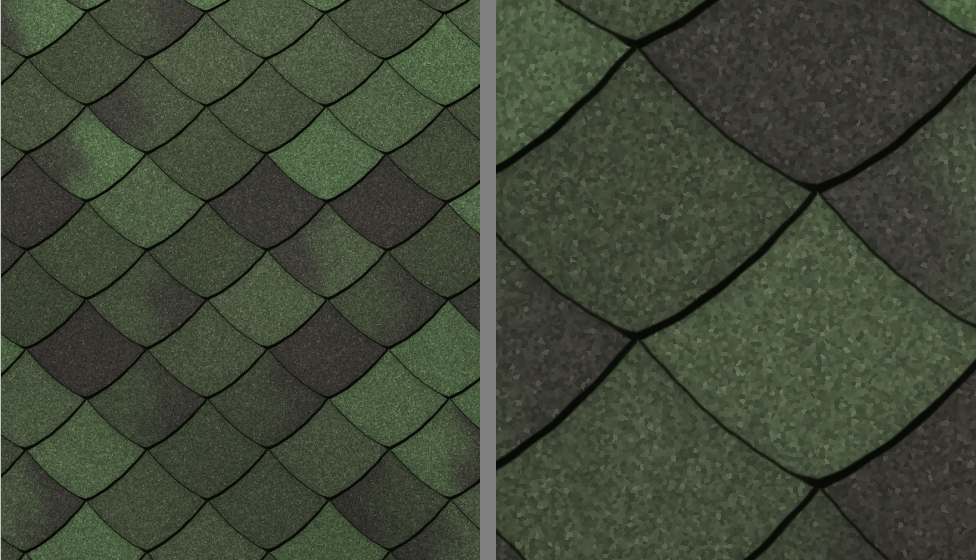
Left, the full canvas; right, a detail of the centre.
A Shadertoy shader for this texture:

```glsl
float hash(vec2 p) {
    vec3 q = fract(p.xyx * vec3(0.1031, 0.1030, 0.0973));
    q += dot(q, q.yzx + 33.33);
    return fract((q.x + q.y) * q.z);
}

// Cellular noise: every granule carries its own brightness and warmth
vec2 granules(vec2 p) {
    vec2 cell = floor(p), tone = vec2(0.0);
    float nearest = 9.0;
    for (int y = -1; y <= 1; y++)
    for (int x = -1; x <= 1; x++) {
        vec2 id = cell + vec2(x, y);
        float d = length(p - id - vec2(hash(id + 7.0), hash(id + 71.0)));
        if (d < nearest) {
            nearest = d;
            tone = vec2(hash(id + 139.0), hash(id + 211.0));
        }
    }
    return tone - 0.5;
}

// Offset from the closest tip of a row, from -1 to 1
float tipOffset(float u, float row) {
    return mod(u - row + 1.0, 2.0) - 1.0;
}

// Height of a scale's lower rim: 0 at the tip, 1 at the corners
float rim(float t) {
    return t * (0.51 + 0.49 * t);
}

// Gap under one row: thin left of each tip, heavier right of it
float gapLine(vec2 g, float row, float wobble, float pixel) {
    float s = tipOffset(g.x, row), t = abs(s);
    float slope = 0.83 * (0.51 + 0.98 * t);
    float d = (g.y - row - rim(t)) * 0.088 / sqrt(1.0 + slope * slope);
    float heavy = smoothstep(-0.16, 0.04, s) * (1.0 - 0.3 * smoothstep(0.5, 1.0, s));
    float halfWidth = mix(0.0010, 0.0024, heavy) + 0.0010 * exp(-t * 14.0);
    float soft = max(0.8 * pixel, 0.0012);
    float core = 1.0 - smoothstep(-soft, soft, abs(d + wobble) - halfWidth);
    return max(core * mix(0.82, 1.0, heavy), 0.2 * exp(-abs(d) * 190.0));
}

void mainImage(out vec4 fragColor, in vec2 fragCoord) {
    vec2 p = fragCoord / iResolution.y;

    // Lattice with a faint perspective: four columns, tips half a column apart per row
    float h = p.y - 0.466 + 0.012 * p.x * (p.y - 0.45);
    vec2 g = vec2((p.x - 0.0450 - 0.004 * p.y) / (0.1087 - 0.0024 * p.y),
                  5.0 + h * (11.327 + 0.63 * h));

    // Scale that covers this point
    float row = floor(g.y);
    if (g.y - row < rim(abs(tipOffset(g.x, row)))) row -= 1.0;
    float side = tipOffset(g.x, row);
    vec2 id = vec2(round(g.x - side), row) + 50.0;

    // Green tone of the scale
    float tone = hash(id);
    vec3 color = mix(vec3(0.242, 0.272, 0.205), vec3(0.285, 0.332, 0.245),
                     smoothstep(0.1, 0.75, tone));
    color = mix(color, vec3(0.305, 0.388, 0.265), smoothstep(0.66, 0.9, tone));

    // Brown granule blend over a whole scale or fading across one half
    float kind = hash(id + 23.0);
    float facing = hash(id + 47.0) < 0.5 ? -1.0 : 1.0;
    float drift = 0.12 * sin(g.y * 5.0 + id.x) + 0.08 * sin(g.x * 9.0 + g.y * 4.0);
    float brown = kind < 0.1 ? 0.95
                : kind < 0.3 ? 0.85 * smoothstep(-0.3, 0.6, side * facing + drift) : 0.0;
    color = mix(color, vec3(0.212, 0.203, 0.188), brown);

    // Broad light falling from the top, in slow uneven pools
    float broad = sin(p.x * 7.0 + 1.2 * sin(p.y * 5.0) + 0.4) * sin(p.y * 8.0 + 1.0);
    color *= 1.02 + 0.06 * broad + 0.2 * (p.y - 0.5);

    // Fine and coarse grain with a few bright specks
    vec2 fine = granules(p * 380.0), coarse = granules(p * 150.0 + 40.0);
    color *= 1.0 + 0.35 * fine.x + 0.08 * coarse.x;
    color += vec3(0.035, 0.012, 0.01) * fine.y;
    color += 0.05 * smoothstep(0.43, 0.5, fine.x);

    // Dark gaps along the lower and upper rims
    float wobble = 0.00025 * (sin(p.x * 190.0 + p.y * 70.0) + sin(p.y * 330.0 - p.x * 110.0));
    float pixel = 1.0 / iResolution.y;
    float gap = max(gapLine(g, row, wobble, pixel), gapLine(g, row + 1.0, wobble, pixel));
    color = mix(color, vec3(0.03, 0.038, 0.018), gap);

    // Pale sliver along the left border
    color = mix(vec3(0.78, 0.8, 0.77), color, smoothstep(0.0006, 0.0006 + 1.2 * pixel, p.x));

    fragColor = vec4(clamp(color, 0.0, 1.0), 1.0);
}
```
